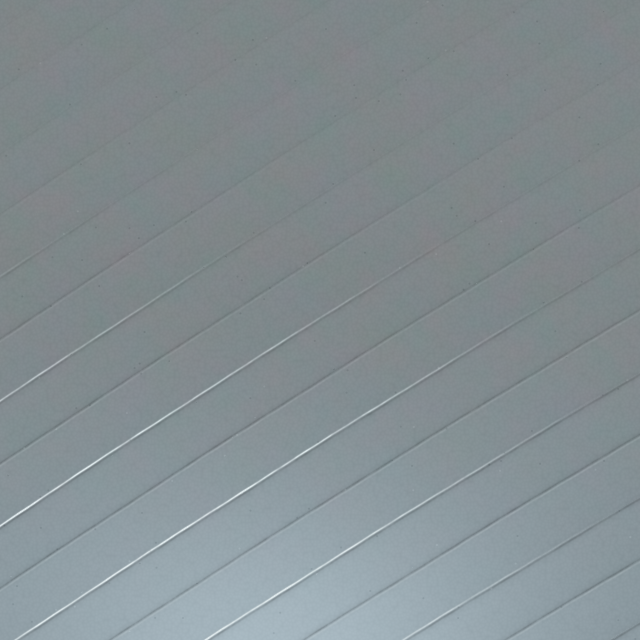
Reproduce this texture procedurally as a WebGL 2 fragment shader.

```glsl
#version 300 es
precision highp float;
uniform vec2 u_resolution;
out vec4 outColor;

const vec3 GREY = vec3(0.494, 0.524, 0.533);
const vec3 STEEL = vec3(0.524, 0.577, 0.602);
const vec3 GLOW = vec3(0.675, 0.742, 0.778);
const vec3 HIGHLIGHT = vec3(0.87, 0.91, 0.92);
const float SPACING = 0.0974;
const float LINE_OFFSET = 0.438;
const float LINE_COSINE = 0.845;

float hash(vec2 p) {
  p = fract(p * vec2(0.1031, 0.1130));
  p += dot(p, p.yx + 33.33);
  return fract((p.x + p.y) * p.x * 37.7);
}

// Distance to the nearest cell point in x, its random value in y
vec2 cellular(vec2 p) {
  vec2 cell = floor(p);
  vec2 nearest = vec2(9.0, 0.0);
  for (int j = -1; j <= 1; j++) {
    for (int i = -1; i <= 1; i++) {
      vec2 id = cell + vec2(i, j);
      vec2 point = id + vec2(hash(id + 17.3), hash(id + 71.9));
      float d = distance(p, point);
      if (d < nearest.x) nearest = vec2(d, hash(id + 43.1));
    }
  }
  return nearest;
}

// Layered sines, rotated and bent at each octave
float layeredSines(vec2 p) {
  float sum = 0.0;
  float gain = 0.5;
  for (int i = 0; i < 5; i++) {
    sum += gain * sin(p.x + 1.3 * sin(p.y)) * cos(p.y + 0.9 * sin(p.x));
    p = mat2(1.28, 1.04, -1.04, 1.28) * p + 2.7;
    gain *= 0.68;
  }
  return sum;
}

// Soft line that never becomes thinner than a pixel
float softLine(float d, float width, float pixel) {
  float w = max(width, 0.65 * pixel);
  return min(1.0, width / w) * exp(-d * d / (w * w));
}

// Slanted, slightly bowed seam coordinate; seams lie on integers
float seamCoordinate(vec2 uv) {
  float bow = 0.669 * uv.x - 0.039 * uv.x * uv.x;
  return (1.0 - uv.y + bow) / SPACING - LINE_OFFSET;
}

vec3 sheetColour(vec2 uv) {
  vec3 base = mix(STEEL, GREY, smoothstep(0.0, 0.62, uv.y));
  vec2 q = (uv - vec2(0.44, -0.06)) / vec2(0.42, 0.26);
  return mix(base, GLOW, 0.92 * exp(-dot(q, q)));
}

void main() {
  vec2 uv = gl_FragCoord.xy / u_resolution;
  float pixel = 1.0 / min(u_resolution.x, u_resolution.y);

  // Signed distance to the nearest seam, positive below it
  float t = seamCoordinate(uv);
  float seam = floor(t + 0.5);
  float wobble = 0.0003 * sin(uv.x * 23.0 + seam * 2.1)
               + 0.00015 * sin(uv.x * 131.0 + seam * 5.3);
  float d = (t - seam) * SPACING * LINE_COSINE + wobble;
  float bright = 1.0 - mod(seam, 2.0);

  // Broad light with a slight fall across each slat
  vec3 colour = sheetColour(uv);
  float nearLight = 1.0 - smoothstep(0.15, 0.9, uv.y);
  colour += (0.5 - fract(t)) * mix(0.006, 0.018, nearLight);

  // Seams: shadow edges everywhere, glints on every second one
  float wear = 0.9 + 0.4 * layeredSines(vec2(uv.x * 61.0, seam * 4.7));
  float shade = mix(0.018, 0.135, nearLight) * wear;
  float shadow = softLine(d - 0.0030 * bright, 0.0019, pixel);
  shadow += 0.3 * softLine(d - 0.003 * bright, 0.0065, pixel);
  colour *= 1.0 - shade * shadow;

  float shine = (1.0 - smoothstep(0.20, 0.68, uv.y))
              * (1.0 - smoothstep(0.38, 1.05, uv.x));
  float glint = softLine(d + 0.0004, 0.0016, pixel) * bright * shine;
  float rim = softLine(d - 0.0034, 0.0018, pixel) * (1.0 - bright);
  float amount = glint * wear * 1.05 + rim * nearLight * wear * 0.18;
  colour = mix(colour, HIGHLIGHT, clamp(amount, 0.0, 1.0));

  // Faint colour blotches, stronger away from the light
  float far = smoothstep(-0.1, 0.6, uv.y);
  float tint = layeredSines(uv * 27.0);
  float cool = layeredSines(uv.yx * 19.0 + 8.0);
  colour += vec3(0.019, -0.007, 0.003) * tint * far;
  colour += vec3(-0.004, 0.001, 0.009) * cool * far;

  // Fine irregular grain
  float grain = 0.45 - cellular(uv * 190.0).x;
  float coarse = layeredSines(uv * 110.0 + 5.0);
  colour += 0.022 * grain + 0.006 * coarse;

  // Sparse specks, mostly dark and denser along the seams
  vec2 speck = cellular(uv * 85.0);
  float density = 0.022 + 0.09 * exp(-abs(d) / 0.005);
  float present = step(1.0 - density, speck.y);
  float dotMask = 1.0 - smoothstep(0.03, 0.16 + 42.0 * pixel, speck.x);
  float speckTone = fract(speck.y * 91.0) < 0.7 ? -0.05 : 0.045;
  colour += present * dotMask * speckTone;

  outColor = vec4(clamp(colour, 0.0, 1.0), 1.0);
}
```
